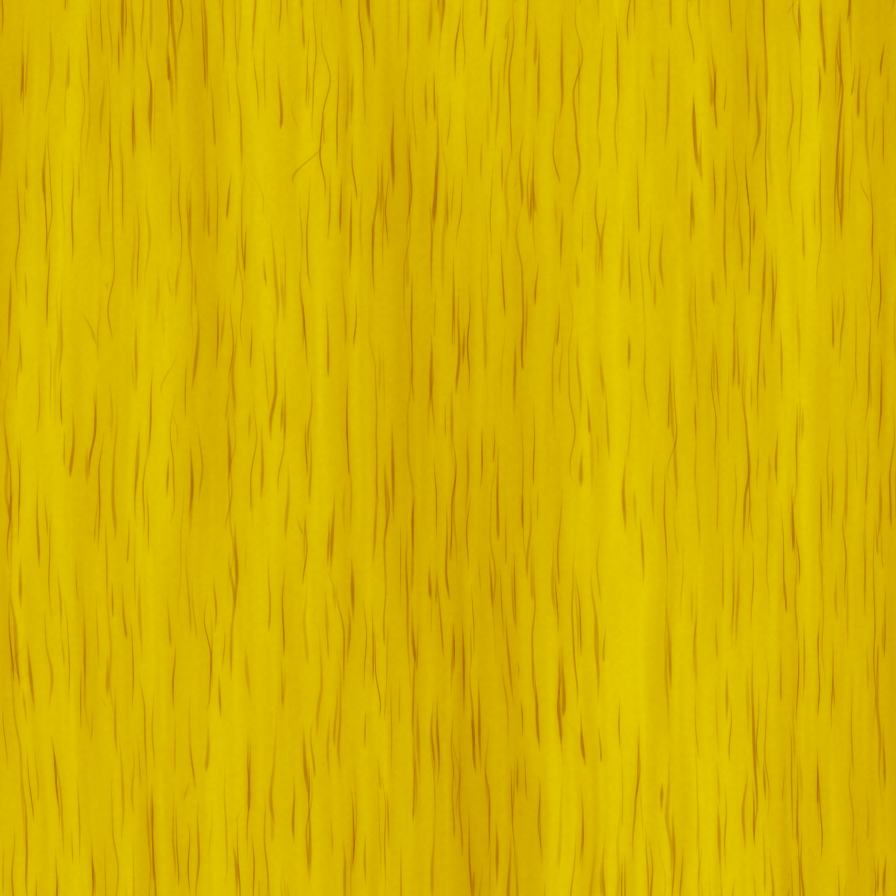
A three.js fragment shader for this texture:

```glsl
// Golden yellow wood with vertical grain, soft streaks and fine tapered cracks.
varying vec2 vUv;

float hash(vec2 p) {
  vec3 q = fract(p.xyx * vec3(0.1031, 0.1030, 0.0973));
  q += dot(q, q.yzx + 33.33);
  return fract((q.x + q.y) * q.z);
}

float noise(vec2 p) {
  vec2 cell = floor(p);
  vec2 f = fract(p);
  f = f * f * (3.0 - 2.0 * f);
  float low = mix(hash(cell), hash(cell + vec2(1.0, 0.0)), f.x);
  float high = mix(hash(cell + vec2(0.0, 1.0)), hash(cell + vec2(1.0, 1.0)), f.x);
  return mix(low, high, f.y);
}

// One tapered crack per grid cell, with a faint stain around it.
float cracks(vec2 p, vec2 grid, float seed, float wander) {
  float column = floor(p.x * grid.x);
  p.y += hash(vec2(column, seed * 7.0));
  vec2 id = vec2(column, floor(p.y * grid.y)) + seed * 31.0;
  vec2 f = fract(p * grid);

  float len = mix(0.3, 0.95, hash(id + 11.3));
  float start = (1.0 - len) * hash(id + 23.7);
  float along = clamp((f.y - start) / len, 0.0, 1.0);
  float thick = mix(0.12, 0.6, hash(id + 37.1));
  float taper = smoothstep(0.0, thick, along) * (1.0 - smoothstep(thick, 1.0, along));

  float bend = noise(vec2(p.y * 24.0, id.x * 7.3 + id.y * 3.1)) - 0.5;
  float tilt = (hash(id + 41.9) - 0.5) * (along - 0.5) * 0.2;
  float center = mix(0.3, 0.7, hash(id + 53.3)) + bend * wander + tilt;
  float d = abs(f.x - center) / grid.x;

  float size = hash(id + 67.7);
  float width = 0.0003 + 0.0019 * size * size * taper;
  float core = 1.0 - smoothstep(width * 0.3, width + 0.0011, d);
  float inside = smoothstep(0.0, 0.2, f.x) * smoothstep(0.0, 0.2, 1.0 - f.x);
  float stain = 0.28 * exp(-d / 0.0035) * inside;
  float present = step(0.35, hash(id + 79.1));
  return present * mix(0.25, 0.85, hash(id + 83.9)) * sqrt(taper) * (core + stain);
}

void main() {
  // Let the fibres drift gently sideways.
  vec2 p = vUv;
  p.x += 0.022 * (noise(vUv * vec2(5.0, 2.6)) - 0.5);
  p.x += 0.005 * (noise(vUv * vec2(18.0, 11.0) + 40.0) - 0.5);

  // Streaks, from broad bands to single fibres.
  float tone = 0.14;
  tone += 0.20 * (noise(p * vec2(9.0, 1.4) + 3.0) - 0.5);
  tone += 0.19 * (noise(p * vec2(29.0, 1.9) + 17.0) - 0.5);
  tone += 0.16 * (noise(p * vec2(76.0, 3.5) + 29.0) - 0.5);
  tone += 0.10 * (noise(p * vec2(170.0, 9.0) + 51.0) - 0.5);

  // Fine surface grain.
  tone += 0.05 * (noise(vUv * vec2(260.0, 210.0)) - 0.5);
  tone += 0.04 * (noise(vUv * 430.0 + 9.0) - 0.5);

  // Long cracks, then shorter and finer ones.
  float crack = 0.0;
  for (int i = 0; i < 5; i++) {
    float layer = float(i);
    vec2 grid = vec2(21.0 + 7.0 * layer, 3.3 + 1.3 * layer);
    crack += cracks(p + layer * 0.137, grid, layer + 1.0, 0.22);
  }
  // Short jagged checks.
  crack += 0.5 * cracks(p, vec2(13.0, 17.0), 8.0, 0.5) * step(0.72, noise(vUv * 9.0 + 71.0));
  tone += 0.62 * min(crack, 1.15);

  vec3 paleGold = vec3(0.875, 0.765, 0.0);
  vec3 darkAmber = vec3(0.67, 0.42, 0.0);
  gl_FragColor = vec4(mix(paleGold, darkAmber, clamp(tone, -0.08, 1.0)), 1.0);
}
```
